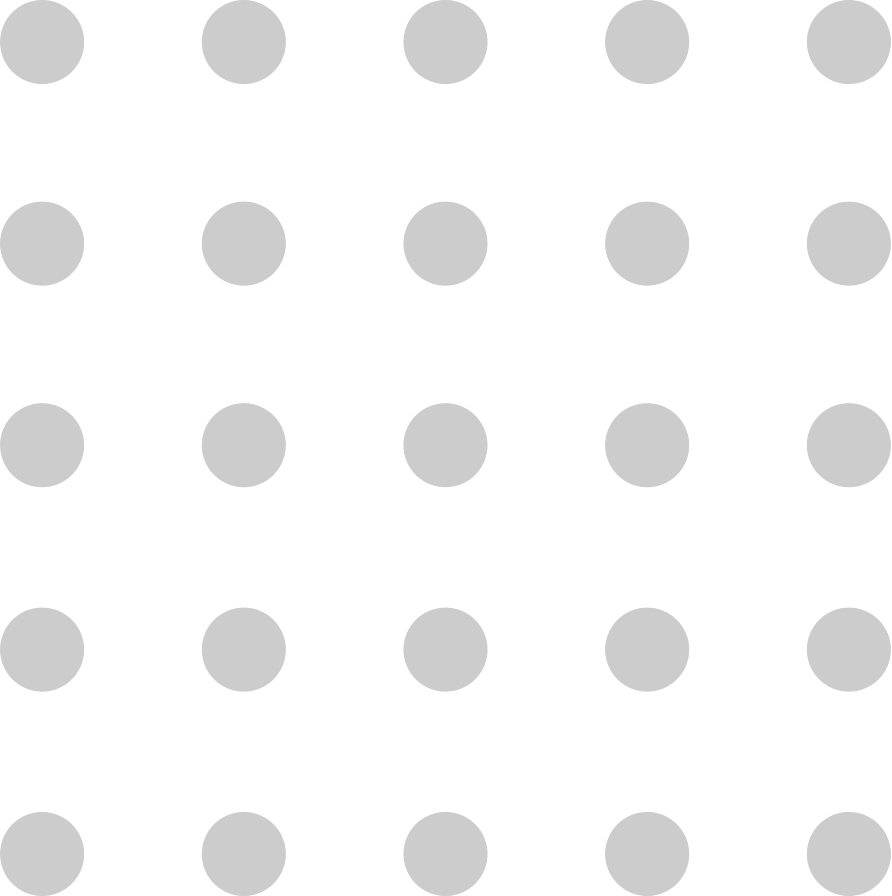
Give the GLSL for this pattern, as a WebGL 1 fragment shader.

```glsl
precision highp float;
// Flat grey dots on white, five across and five down, touching the borders.
// Each pixel finds its nearest grid centre and shades a disc by distance;
// rows below the middle one are spaced slightly wider than those above.

#define DOT_RADIUS   0.0469   // lengths are fractions of the canvas height
#define FIRST_COLUMN 0.0470
#define COLUMN_PITCH 0.2251
#define MIDDLE_ROW   0.5031
#define UPPER_PITCH  0.2250
#define LOWER_PITCH  0.2281
#define COLUMNS      5.0
#define ROWS         5.0
#define EDGE_PIXELS  1.2
#define DOT_COLOR    vec3(0.80)
#define PAPER_COLOR  vec3(1.0)

uniform vec2 u_resolution;

// Centre of the grid dot nearest to p.
vec2 nearestCentre(vec2 p) {
    float column = floor((p.x - FIRST_COLUMN) / COLUMN_PITCH + 0.5);
    column = clamp(column, 0.0, COLUMNS - 1.0);

    // Rows are counted outward from the middle row.
    float rise = p.y - MIDDLE_ROW;
    float pitch = rise < 0.0 ? LOWER_PITCH : UPPER_PITCH;
    float halfRows = (ROWS - 1.0) * 0.5;
    float row = clamp(floor(rise / pitch + 0.5), -halfRows, halfRows);

    return vec2(FIRST_COLUMN + column * COLUMN_PITCH, MIDDLE_ROW + row * pitch);
}

void main() {
    vec2 p = gl_FragCoord.xy / u_resolution.y;
    float softness = 0.5 * EDGE_PIXELS / u_resolution.y;

    // Signed distance to the disc, smoothed across its rim.
    float signedDistance = length(p - nearestCentre(p)) - DOT_RADIUS;
    float coverage = 1.0 - smoothstep(-softness, softness, signedDistance);

    gl_FragColor = vec4(mix(PAPER_COLOR, DOT_COLOR, coverage), 1.0);
}
```
